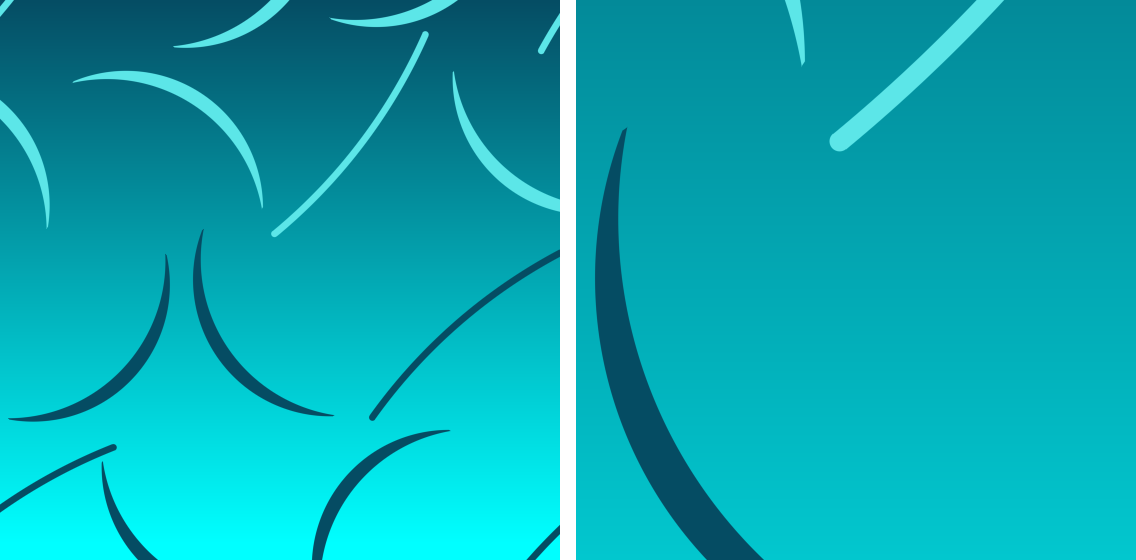
Left: the whole. Right: its middle third, enlarged.
This background is drawn by a WebGL 1 fragment shader. Its source:

```glsl
precision highp float;

uniform vec2 u_resolution;

vec3 hash3(vec2 cell) {
  vec3 h = fract(cell.xyx * vec3(0.1031, 0.1030, 0.0973));
  h += dot(h, h.yzx + 33.33);
  return fract((h.xxy + h.yzz) * h.zyx);
}

// Tapered arc bulging along +y, chord centred on the origin
float crescent(vec2 p) {
  float outer = length(p + vec2(0.0, 0.138)) - 0.243;
  float inner = 0.2825 - length(p + vec2(0.0, 0.1995));
  return max(max(outer, inner) - 0.0015, abs(p.x) - 0.203);
}

// Slightly bent line with round caps
float rod(vec2 p) {
  const float radius = 0.97;
  const vec2 tip = radius * vec2(0.23, 0.973);
  p = vec2(abs(p.x), p.y + 0.955);
  float d = tip.y * p.x > tip.x * p.y
    ? length(p - tip)
    : abs(length(p) - radius);
  return d - 0.006;
}

void main() {
  float scale = min(u_resolution.x, u_resolution.y);
  vec2 uv = gl_FragCoord.xy / scale;
  float height = gl_FragCoord.y / u_resolution.y;
  float pixel = 1.0 / scale;

  const vec3 deep = vec3(0.02, 0.30, 0.39);
  const vec3 pale = vec3(0.36, 0.90, 0.91);

  // Vertical gradient
  vec3 color = mix(vec3(0.0, 1.0, 1.0), deep, clamp((height - 0.03) / 0.97, 0.0, 1.0));

  // Strokes on a staggered, jittered grid
  for (int row = 0; row < 4; row++) {
    for (int col = -1; col < 4; col++) {
      vec2 cell = vec2(float(col), float(row));
      vec3 place = hash3(cell + 17.0);
      vec3 kind = hash3(cell + 53.0);

      vec2 center = vec2((cell.x + fract(cell.y * 0.4)) * 0.35, cell.y * 0.34 + 0.06);
      center += (place.xy - 0.5) * 0.05;

      // Bulge direction: near a diagonal; rods always climb to the right
      bool isRod = mod(cell.x + cell.y, 3.0) < 0.5;
      float quarter = isRod ? 1.0 + 2.0 * floor(kind.x * 2.0) : floor(kind.x * 4.0);
      float angle = 0.7854 + 1.5708 * quarter + (place.z - 0.5) * 0.42;
      vec2 bulge = vec2(cos(angle), sin(angle));

      vec2 p = uv - center;
      p = vec2(dot(p, vec2(bulge.y, -bulge.x)), dot(p, bulge));
      float d = isRod ? rod(p) : crescent(p);

      // Pale strokes above, deep strokes below
      vec3 ink = mix(deep, pale, step(0.43, center.y + (kind.y - 0.5) * 0.3));
      color = mix(color, ink, 1.0 - smoothstep(-0.7 * pixel, 0.7 * pixel, d));
    }
  }

  gl_FragColor = vec4(color, 1.0);
}
```
